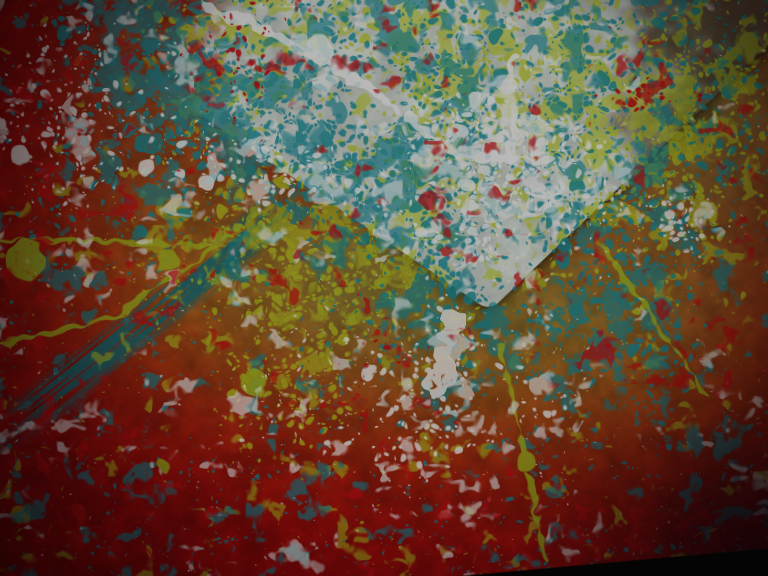
Write a Shadertoy shader that draws this texture.

```glsl
// Paint splatter over a pale card corner lying on a dark red and orange ground.

float hash(vec2 p) {
    return fract(sin(dot(p, vec2(127.1, 311.7))) * 43758.5453);
}

float noise(vec2 p) {
    vec2 i = floor(p), f = fract(p);
    f = f * f * (3. - 2. * f);
    return mix(mix(hash(i), hash(i + vec2(1, 0)), f.x),
               mix(hash(i + vec2(0, 1)), hash(i + vec2(1, 1)), f.x), f.y);
}

float fbm(vec2 p) {
    return .5 * noise(p) + .3 * noise(p * 2.1 + 7.) + .2 * noise(p * 4.3 + 3.);
}

float glow(vec2 p, float x, float y, float rx, float ry) {
    vec2 q = (p - vec2(x, y)) / vec2(rx, ry);
    return exp(-dot(q, q));
}

float segmentDist(vec2 p, vec2 a, vec2 b) {
    vec2 ab = b - a;
    return length(p - a - ab * clamp(dot(p - a, ab) / dot(ab, ab), 0., 1.));
}

float fill(float d) {
    float soft = max(.002, .8 / iResolution.y);
    return 1. - smoothstep(-soft, soft, d);
}

// Ragged line; ends holds both end points
float stroke(vec2 p, vec4 ends, float width) {
    return fill(segmentDist(p, ends.xy, ends.zw) - width * (2. * noise(p * 60.) - .15));
}

float drop(vec2 p, vec3 d) {
    return fill(length(p - d.xy) - d.z);
}

// Random round drops; density sets how many appear
float splats(vec2 p, float cells, float density, float seed) {
    vec2 g = p * cells;
    float cover = 0.;
    for (int y = -1; y <= 1; y++)
    for (int x = -1; x <= 1; x++) {
        vec2 cell = floor(g) + vec2(x, y), key = cell + seed;
        vec2 jitter = vec2(hash(key), hash(key + 31.3));
        float grow = clamp((density - hash(key + 57.7)) * 6., 0., 1.);
        float size = grow * mix(.18, .6, pow(hash(key + 83.1), 2.));
        cover = max(cover, fill((length(g - cell - jitter) - size) / cells) * step(.03, size));
    }
    return cover;
}

// Drops of two sizes over irregular stains
float paint(vec2 p, float density, float seed) {
    float clump = density * (.35 + 1.3 * noise(p * 17. + seed));
    float stain = smoothstep(-.05, .07, .26 + .3 * density - fbm(p * 27. + seed));
    return max(.8 * stain, max(splats(p, 42., clump * .55, seed), splats(p, 88., clump, seed + 11.)));
}

void mainImage(out vec4 fragColor, in vec2 fragCoord) {
    vec2 p = fragCoord / iResolution.y;
    vec2 w = p + .012 * (vec2(noise(p * 55.), noise(p * 55. + 40.)) - .5);
    vec3 teal = vec3(.07, .42, .46), lime = vec3(.56, .6, .1);

    // Ground with warm light and an olive haze
    float warm = glow(p, .9, .42, .45, .24) + .75 * glow(p, .36, .55, .25, .22);
    float haze = glow(p, .64, .53, .27, .19) + glow(p, 1.2, .82, .25, .3)
        + .5 * (glow(p, 1., .45, .25, .15) + glow(p, .27, .85, .15, .25));
    vec3 col = mix(vec3(.46, .02, .03), vec3(.5, .24, .05), min(warm, 1.));
    col = mix(col, vec3(.41, .38, .16), .85 * min(haze, 1.));
    col *= .8 + .4 * fbm(p * 30.);

    // Card with a rounded lower corner and a thin shadow
    vec2 c = p - vec2(.85, .46);
    vec2 sides = vec2(dot(c, vec2(.562, .827)), dot(c, vec2(-.69, .724)));
    float edge = length(min(sides - .02, 0.)) - .02;
    col *= 1. - .5 * exp(-max(edge, 0.) * 90.) * smoothstep(.5, .85, p.x);
    float fade = p.x + .25 * (fbm(p * 14.) - .5);
    float card = fill(edge) * smoothstep(.3, .44, fade) * (1. - .8 * smoothstep(1.06, 1.24, fade));
    col = mix(col, vec3(.62, .64, .62) * (.85 + .3 * fbm(p * 22.)), card);

    // Bristled teal sweep toward the lower left
    vec2 axis = normalize(vec2(.49, .4)), q = p - vec2(.01, .25);
    float along = dot(q, axis);
    float across = dot(q, vec2(-axis.y, axis.x)) + .05 * along * (.63 - along);
    float sweep = (1. - smoothstep(.015, .045, abs(across))) * smoothstep(-.04, .12, along);
    sweep *= 1. - smoothstep(.52, .67, along);
    float bristle = smoothstep(.2, .6, noise(vec2(along * 9., across * 230.)));
    col = mix(col, teal * .8, sweep * bristle * .85);

    // Paint density fields
    float band = segmentDist(p, vec2(.34, .82), vec2(.73, .65)) / .085;
    float tealField = .12 + .75 * exp(-band * band) + .55 * glow(p, .82, .9, .4, .15)
        + .5 * (glow(p, .76, .49, .1, .13) + glow(p, 1.06, .56, .16, .2) + glow(p, .25, .86, .14, .22));
    float limeField = .05 + .8 * (glow(p, .56, .57, .2, .12) + glow(p, .4, .91, .12, .13)
        + glow(p, 1.12, .8, .2, .22)) + .55 * (glow(p, .78, .88, .16, .2) + glow(p, .5, .38, .1, .12));
    float whiteField = .04 + .35 * glow(p, .14, .82, .18, .14) + .95 * glow(p, 1.18, .62, .06, .035)
        + .8 * (glow(p, .86, .7, .15, .13) + glow(p, .47, .7, .1, .05) + glow(p, .775, .39, .03, .08))
        + .3 * glow(p, .72, .31, .24, .13);
    float redField = .02 + .8 * glow(p, 1.14, .84, .06, .025) + .35 * (glow(p, .66, .38, .07, .05)
        + glow(p, 1.03, .39, .035, .03) + glow(p, .41, .9, .08, .1));
    col = mix(col, lime, .75 * paint(w, limeField, 3.));
    col = mix(col, teal, .82 * paint(w, tealField, 23.));

    // Threads and spills as end points, drops as center and radius
    vec4 threads[5] = vec4[](vec4(0, .585, .36, .575), vec4(0, .4, .2, .45),
        vec4(.2, .45, .43, .61), vec4(1.04, .58, 1.23, .31), vec4(.87, .4, .947, .03));
    vec3 limeDrops[5] = vec3[](vec3(.045, .55, .034), vec3(.29, .55, .02),
        vec3(.44, .335, .022), vec3(.915, .197, .018), vec3(.287, .192, .012));
    vec4 spills[5] = vec4[](vec4(.34, 1, .57, .895), vec4(.57, .895, .8, .73),
        vec4(.89, .9, .89, .73), vec4(.8, .73, .96, .72), vec4(.79, .45, .76, .33));
    vec3 whiteDrops[5] = vec3[](vec3(.035, .732, .018), vec3(.252, .71, .013),
        vec3(.312, .697, .011), vec3(.356, .685, .013), vec3(.555, .913, .024));
    float limes = 0., whites = paint(w, whiteField, 71.);
    for (int i = 0; i < 5; i++) {
        limes = max(limes, max(stroke(w, threads[i], .004), drop(w, limeDrops[i])));
        whites = max(whites, max(stroke(w, spills[i], i < 4 ? .008 : .02), drop(w, whiteDrops[i])));
    }
    col = mix(col, lime * .9, .85 * limes);
    col = mix(col, vec3(.74), .82 * whites);
    col = mix(col, vec3(.6, .04, .05), .9 * paint(w, redField, 91.));

    // Edge darkening and the black lower right border
    col *= 1. - .68 * smoothstep(.38, .98, length(p - vec2(.7, .58)));
    col = mix(col, vec3(.04, .01, .03), .65 * glow(p, 1.34, .05, .28, .2));
    col = mix(col, vec3(.015), fill(p.y - .09 * (p.x - .8)));
    fragColor = vec4(col, 1.);
}
```
